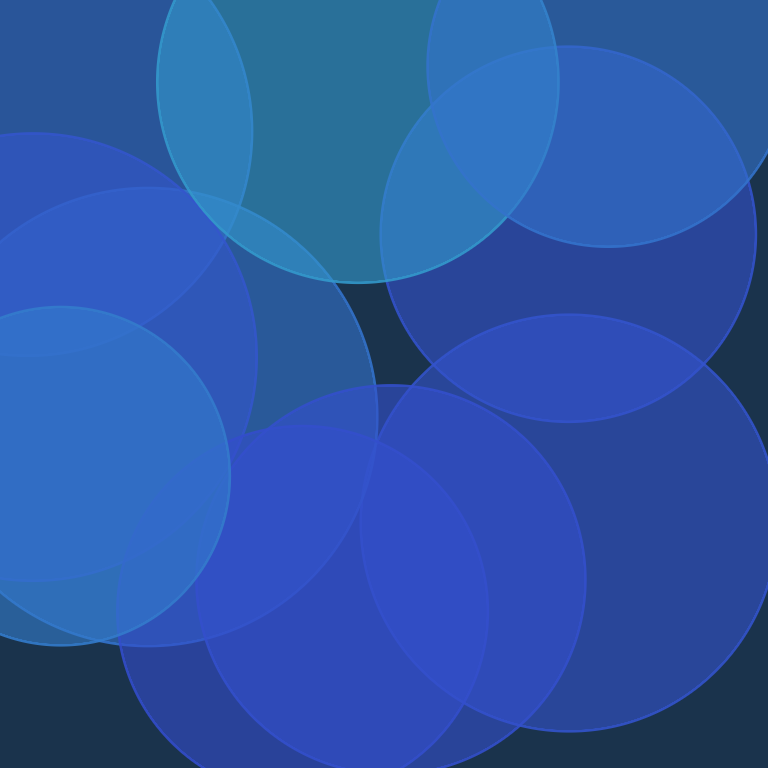
Write a WebGL 2 fragment shader that draws this background.

```glsl
#version 300 es
precision highp float;
// Overlapping translucent blue and teal discs with bright rims on dark navy.

uniform vec2 u_resolution;
out vec4 outColor;

const vec3 NAVY = vec3(0.10, 0.20, 0.30);
const float FILL_ALPHA = 0.6;
const float RIM_ALPHA = 0.9;
const float RIM_WIDTH = 0.0038;

// Discs from back to front: centre x, centre y, radius, green level of the tint
const vec4 DISCS[10] = vec4[10](
    vec4(0.740, 0.695, 0.244, 0.320),
    vec4(0.741, 0.319, 0.271, 0.325),
    vec4(0.036, 0.829, 0.292, 0.420),
    vec4(0.193, 0.457, 0.298, 0.450),
    vec4(0.043, 0.535, 0.291, 0.335),
    vec4(0.394, 0.204, 0.241, 0.300),
    vec4(0.509, 0.245, 0.253, 0.310),
    vec4(0.466, 0.893, 0.261, 0.600),
    vec4(0.792, 0.914, 0.235, 0.450),
    vec4(0.079, 0.380, 0.220, 0.485)
);

float circleDistance(vec2 p, vec2 centre, float radius) {
    return length(p - centre) - radius;
}

// Antialiased coverage of the region where the distance is negative
float coverage(float dist, float pixel) {
    return clamp(0.5 - dist / pixel, 0.0, 1.0);
}

// Lays one translucent disc and its rim over the colour below
vec3 paintDisc(vec3 below, vec2 p, vec4 disc, float pixel) {
    vec3 tint = vec3(0.2, disc.w, 0.8);
    float dist = circleDistance(p, disc.xy, disc.z);
    float fill = FILL_ALPHA * coverage(dist, pixel);
    float rim = RIM_ALPHA * coverage(abs(dist) - 0.5 * RIM_WIDTH, pixel);
    return mix(below, tint, max(fill, rim));
}

void main() {
    float side = min(u_resolution.x, u_resolution.y);
    vec2 p = (gl_FragCoord.xy - 0.5 * u_resolution) / side + 0.5;
    float pixel = 1.0 / side;

    vec3 color = NAVY;
    for (int i = 0; i < 10; i++) {
        color = paintDisc(color, p, DISCS[i], pixel);
    }
    outColor = vec4(color, 1.0);
}
```
